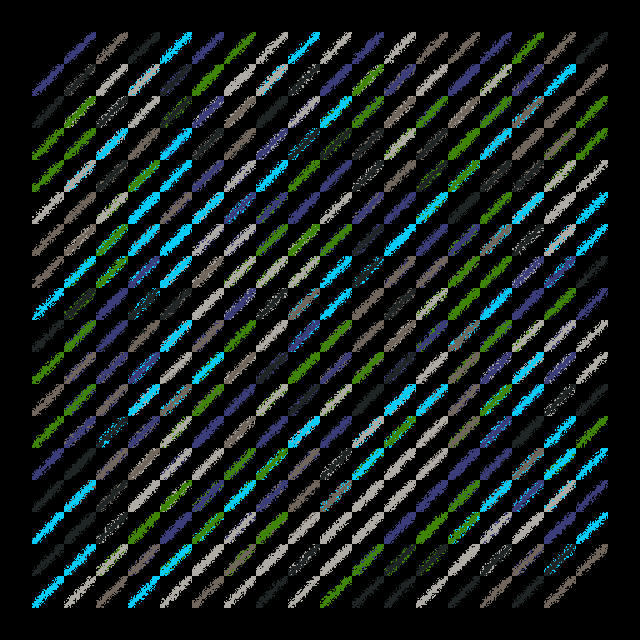
Reproduce this pattern procedurally as a Shadertoy shader.

```glsl
const float GRID = 20.0;         // cells across the whole canvas
const float MARGIN = 1.0;        // empty cells on every side
const int STROKES = 17;          // strokes across and down
const float STROKE_SPAN = 2.0;   // cells covered by one stroke
const float HALF_WIDTH = 0.15;   // vertical half width, in cells
const float FRAY = 0.11;         // raggedness of the edges, in cells
const float GRAINS = 512.0;      // fray grains across the canvas
const float EDGE_SOFTNESS = 0.7; // antialiasing width, in pixels

const vec3 BACKGROUND = vec3(0.0);
const vec3 INKS[6] = vec3[6](
    vec3(0.00, 0.80, 1.00),   // cyan
    vec3(0.24, 0.52, 0.00),   // green
    vec3(0.23, 0.24, 0.48),   // indigo
    vec3(0.68, 0.67, 0.64),   // pale grey
    vec3(0.44, 0.40, 0.36),   // taupe
    vec3(0.12, 0.14, 0.14)    // charcoal
);

uint scramble(uint n) {
    n = n * 747796405u + 2891336453u;
    n = ((n >> ((n >> 28u) + 4u)) ^ n) * 277803737u;
    return (n >> 22u) ^ n;
}

float hash(ivec2 p, int seed) {
    uint n = scramble(uint(p.x) + scramble(uint(p.y) + scramble(uint(seed))));
    return float(n >> 8u) / 16777216.0;
}

// Signed distance to a diagonal band trimmed by its square box
float strokeDistance(vec2 p, float halfWidth) {
    float band = abs(p.x - p.y) - halfWidth;
    vec2 fromCentre = abs(p - 0.5 * STROKE_SPAN) - 0.5 * STROKE_SPAN;
    return max(band, max(fromCentre.x, fromCentre.y));
}

void mainImage(out vec4 fragColor, in vec2 fragCoord) {
    float side = min(iResolution.x, iResolution.y);
    vec2 uv = (fragCoord - 0.5 * iResolution.xy) / side + 0.5;
    vec2 p = uv * GRID - MARGIN;
    ivec2 cell = ivec2(floor(p));
    ivec2 grain = ivec2(floor(uv * GRAINS));
    float softness = EDGE_SOFTNESS * GRID / side;

    vec3 color = BACKGROUND;

    // Overlapping strokes: the one starting further down-left lies on top
    for (int back = 0; back < int(STROKE_SPAN); back++) {
        ivec2 start = cell - back;
        if (min(start.x, start.y) < 0 || max(start.x, start.y) >= STROKES) continue;

        // Each stroke frays independently, so the lower ink peeks out
        float fray = (hash(grain, 11 + back) * 2.0 - 1.0) * FRAY;
        float d = strokeDistance(p - vec2(start), HALF_WIDTH + fray);
        float coverage = clamp(0.5 - d / softness, 0.0, 1.0);

        int ink = int(hash(start, 3) * float(INKS.length()));
        color = mix(color, INKS[ink], coverage);
    }

    fragColor = vec4(color, 1.0);
}
```
